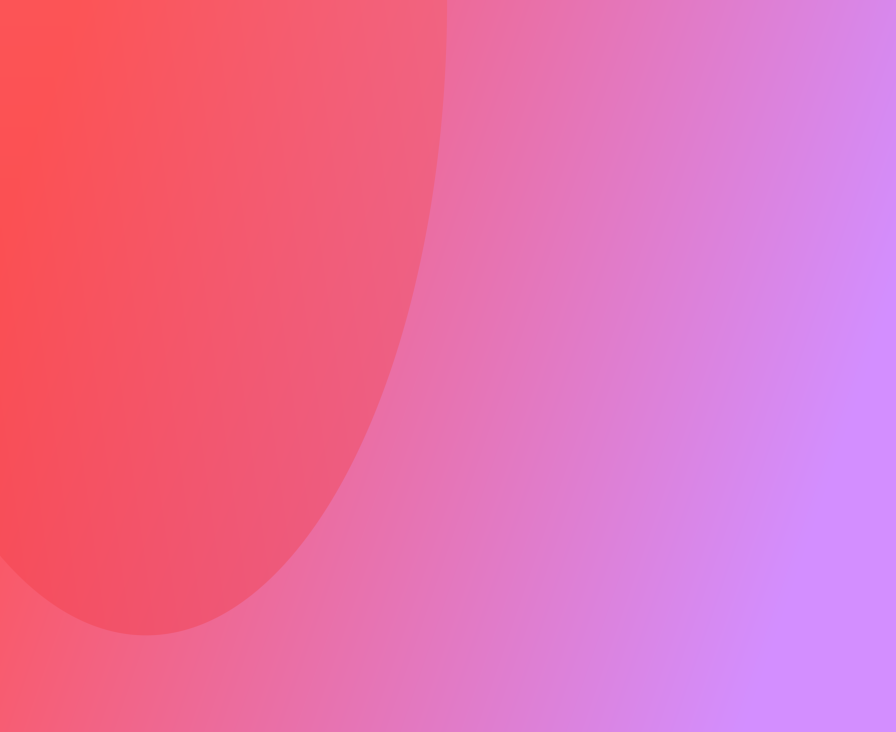
Give the GLSL for this background, as a WebGL 2 fragment shader.

```glsl
#version 300 es
precision highp float;
// A slanted coral-to-violet gradient with a translucent red half ellipse
// hanging from the top edge. The gradient is a clamped projection onto an
// axis; the ellipse is an approximate distance with a smoothed edge.

uniform vec2 u_resolution;
out vec4 fragColor;

const vec3 CORAL = vec3(1.0, 0.32, 0.325);
const vec3 VIOLET = vec3(0.827, 0.558, 1.0);
const vec3 VEIL_TOP = vec3(0.97, 0.345, 0.36);
const vec3 VEIL_BOTTOM = vec3(0.945, 0.215, 0.25);
const float VEIL_OPACITY = 0.38;

// Progress from 0 to 1 along a direction, between two offsets.
float linearRamp(vec2 p, vec2 direction, float start, float end) {
    return clamp((dot(p, direction) - start) / (end - start), 0.0, 1.0);
}

// First-order signed distance to an axis-aligned ellipse.
float ellipseDistance(vec2 p, vec2 center, vec2 radii) {
    vec2 q = (p - center) / radii;
    float k = length(q);
    return k * (k - 1.0) / max(length(q / radii), 0.0001);
}

// Coverage of a shape, softened over about one pixel.
float coverage(float dist, float pixel) {
    return 1.0 - smoothstep(-0.75 * pixel, 0.75 * pixel, dist);
}

void main() {
    // Canvas height is one unit; y runs down from the top edge.
    float pixel = 1.0 / u_resolution.y;
    vec2 p = gl_FragCoord.xy * pixel;
    p.y = 1.0 - p.y;
    float width = u_resolution.x * pixel;

    // Slanted background gradient
    float slant = radians(19.0);
    vec2 axis = vec2(cos(slant), sin(slant));
    float span = dot(vec2(width, 1.0), axis);
    float ramp = linearRamp(p, axis, 0.07 * span, 0.868 * span);
    vec3 color = mix(CORAL, VIOLET, ramp);

    // Translucent ellipse, deepening towards its lower tip
    vec2 center = vec2(0.163 * width, 0.0);
    vec2 radii = vec2(0.336 * width, 0.868);
    float dist = ellipseDistance(p, center, radii);
    vec3 veil = mix(VEIL_TOP, VEIL_BOTTOM, clamp(p.y / radii.y, 0.0, 1.0));
    color = mix(color, veil, VEIL_OPACITY * coverage(dist, pixel));

    fragColor = vec4(color, 1.0);
}
```
